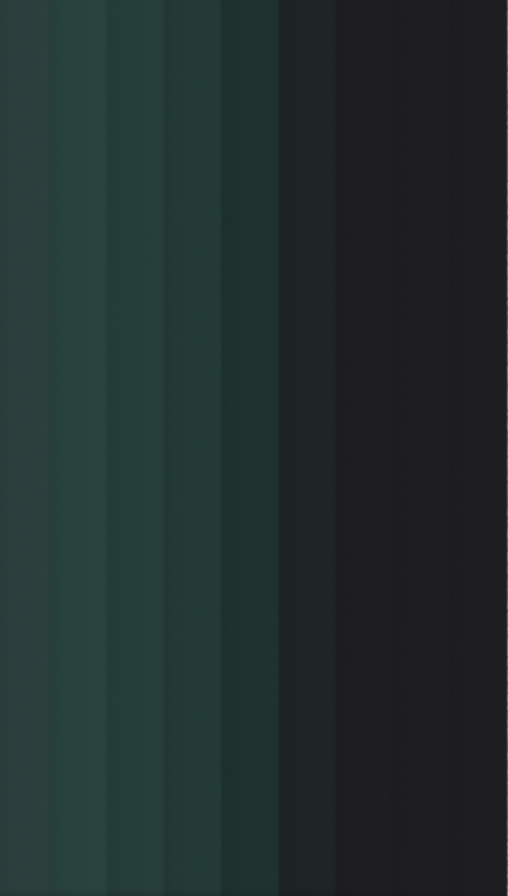
A WebGL 1 fragment shader for this background:

```glsl
precision highp float;
// Vertical pleated panels fading from sage green through pine to charcoal.
// A repeated panel coordinate steps the palette, and each fold casts a soft
// shadow to its right; a thin pale rim closes the right side.

uniform vec2 u_resolution;

// Panel layout, in fractions of the canvas width
const float FIRST_FOLD = 0.0945;
const float PANEL_WIDTH = 0.1125;
const float FOLD_SOFTNESS = 0.07;   // fraction of one panel

// Shading
const float SHADOW_DEPTH = 0.09;
const float SHADOW_FALLOFF = 6.0;
const float PANEL_LIFT = 0.03;
const float BASE_SHADE = 0.10;
const float BASE_HEIGHT = 0.010;
const float GRAIN = 0.003;

// Right rim
const float RIM_WIDTH = 0.0025;
const float RIM_STRENGTH = 0.55;

// Palette, from left to right
const vec3 MIST = vec3(0.172, 0.245, 0.238);
const vec3 SAGE = vec3(0.162, 0.260, 0.240);
const vec3 PINE = vec3(0.137, 0.228, 0.213);
const vec3 DEEP = vec3(0.123, 0.196, 0.186);
const vec3 SLATE = vec3(0.118, 0.142, 0.150);
const vec3 CHARCOAL = vec3(0.119, 0.119, 0.133);
const vec3 RIM = vec3(0.75, 0.76, 0.78);

float hash(vec2 p) {
  return fract(sin(dot(p, vec2(12.99, 78.23))) * 43758.5);
}

// Colour along the panel sequence; whole numbers are panel centres
vec3 panelColor(float panel) {
  vec3 color = mix(MIST, SAGE, clamp(panel, 0.0, 1.0));
  color = mix(color, PINE, clamp((panel - 1.0) * 0.5, 0.0, 1.0));
  color = mix(color, DEEP, clamp(panel - 3.0, 0.0, 1.0));
  color = mix(color, SLATE, clamp(panel - 4.0, 0.0, 1.0));
  return mix(color, CHARCOAL, clamp(panel - 5.0, 0.0, 1.0));
}

void main() {
  vec2 uv = gl_FragCoord.xy / u_resolution;

  // Panel index with a softened step at each fold
  float position = (uv.x - FIRST_FOLD) / PANEL_WIDTH;
  float across = fract(position);
  float step01 = smoothstep(0.0, FOLD_SOFTNESS, across);
  vec3 color = panelColor(floor(position) + step01);

  // Fold shadow fading to the right, with a slight lift along the panel
  float shadow = step01 * exp(-SHADOW_FALLOFF * across);
  float lift = PANEL_LIFT * (across - 0.5) * (1.0 - step01 + across);
  lift *= 1.0 - smoothstep(0.90, 1.0, across);
  color *= 1.0 - SHADOW_DEPTH * shadow + lift;

  // Faint darkening along the bottom
  color *= 1.0 - BASE_SHADE * (1.0 - smoothstep(0.0, BASE_HEIGHT, uv.y));

  // Pale, slightly uneven rim on the right
  float unevenness = mix(0.6, 1.0, hash(vec2(floor(uv.y * 250.0), 3.0)));
  float rim = smoothstep(1.0 - RIM_WIDTH * 1.5, 1.0 - RIM_WIDTH * 0.5, uv.x);
  color = mix(color, RIM, rim * unevenness * RIM_STRENGTH);

  // Fine grain hides banding
  color += GRAIN * (hash(floor(uv * 512.0)) - 0.5);
  gl_FragColor = vec4(color, 1.0);
}
```
